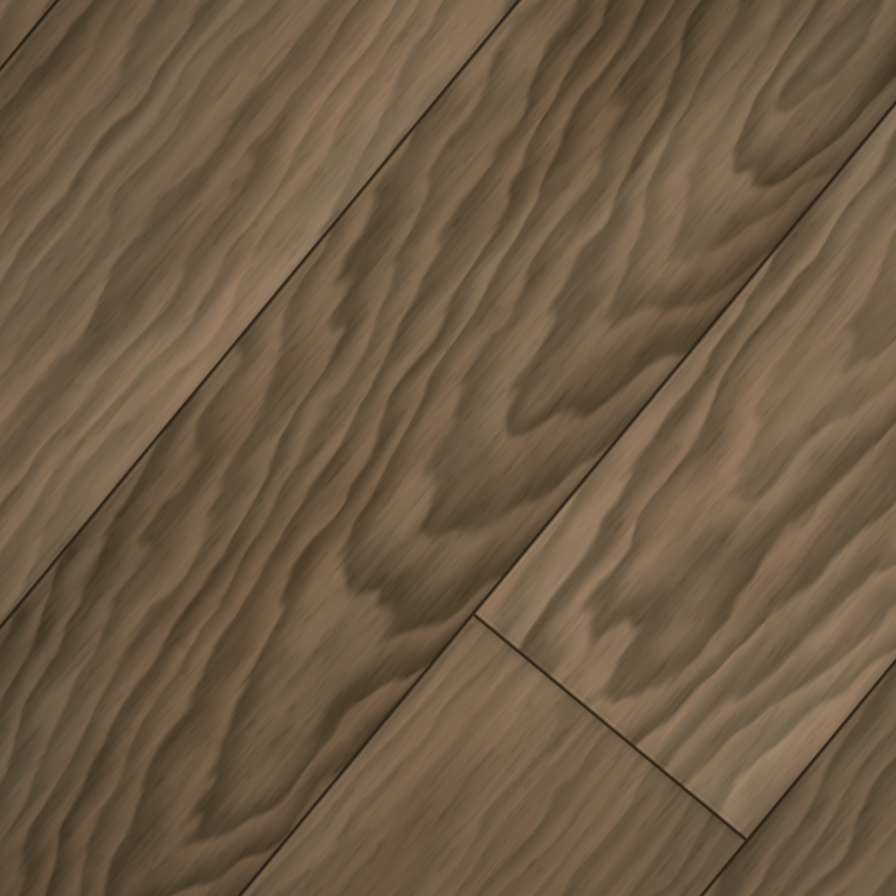
Write a WebGL 2 fragment shader that draws this texture.

```glsl
#version 300 es
precision highp float;
// Brown wooden floorboards laid diagonally, with thin dark seams and end joints.
// Each board's grain is a family of nested arches (growth rings) bent by noise,
// then covered with fine fibres that run along the board.
uniform vec2 u_resolution;
out vec4 fragColor;

const float LAY_ANGLE = 0.8797;     // direction of the boards, radians
const float BOARD_WIDTH = 0.397;
const float BOARD_LENGTH = 2.1;
const float FIRST_SEAM = -0.191;
const float SEAM_HALF_WIDTH = 0.0016;
const vec3 DARK_WOOD = vec3(0.31, 0.245, 0.175);
const vec3 LIGHT_WOOD = vec3(0.62, 0.53, 0.43);
const vec3 SEAM_COLOR = vec3(0.17, 0.125, 0.085);

struct Board {
  float tone;      // base lightness
  float axis;      // centre of the arches, in board widths
  float taper;     // rings per unit along the board
  float density;   // rings per unit across the board
  float contrast;  // strength of the rings
};

float hash(vec2 p) {
  vec3 h = fract(vec3(p.xyx) * 0.1031);
  h += dot(h, h.yzx + 33.33);
  return fract((h.x + h.y) * h.z);
}

float noise(vec2 p) {
  vec2 cell = floor(p), f = fract(p);
  f = f * f * (3.0 - 2.0 * f);
  return mix(mix(hash(cell), hash(cell + vec2(1, 0)), f.x),
             mix(hash(cell + vec2(0, 1)), hash(cell + vec2(1, 1)), f.x), f.y);
}

float fbm(vec2 p) {
  float sum = 0.0, amplitude = 0.5;
  for (int i = 0; i < 4; i++) {
    sum += amplitude * noise(p);
    p = p * 2.03 + 17.7;
    amplitude *= 0.5;
  }
  return sum / 0.9375;
}

// Row 0 shows broad arches; its neighbours are lighter and straighter.
Board boardStyle(float row, float part) {
  if (row == 0.0) return Board(0.38, 0.8, 6.0, 27.0, 0.42);
  if (row == 1.0 && part == 0.0) return Board(0.66, 0.35, 3.0, 23.0, 0.48);
  if (row == 1.0) return Board(0.47, 1.3, 2.0, 36.0, 0.24);
  return Board(0.56, 1.2, 2.5, 29.0, 0.38);
}

// Darkness of the growth rings: a crisp front and a long soft tail.
float growthRings(vec2 g, Board board, float seed) {
  float offset = g.y - board.axis * BOARD_WIDTH;
  float ring = board.taper * g.x - board.density * sqrt(offset * offset + 0.0009);
  ring += 2.6 * (fbm(g * vec2(3.0, 9.0) + seed) - 0.5);
  ring += 0.5 * (noise(g * vec2(13.0, 34.0) + seed) - 0.5);
  ring += 0.12 * (noise(g * vec2(40.0, 130.0) + seed) - 0.5);
  float phase = fract(ring);
  float strength = 0.4 + 0.6 * hash(vec2(floor(ring), seed));
  return strength * smoothstep(0.0, 0.2, phase) * (1.0 - smoothstep(0.2, 1.0, phase));
}

// Fine fibres, broader streaks and tiny pores, centred on zero.
float fibres(vec2 g, float seed) {
  float fine = noise(g * vec2(22.0, 250.0) + seed) - 0.5;
  float streak = noise(g * vec2(5.0, 75.0) + seed) - 0.5;
  float pore = smoothstep(0.72, 0.95, noise(g * vec2(45.0, 330.0) - seed));
  return 0.13 * fine + 0.16 * streak - 0.09 * pore;
}

vec3 woodColor(vec2 g, Board board, float seed) {
  float rings = growthRings(g, board, seed);
  float mottle = fbm(g * vec2(2.0, 8.0) - seed) - 0.5;
  float tone = board.tone - board.contrast * (rings - 0.25);
  tone += 0.55 * mottle + fibres(g, seed);
  vec3 color = mix(DARK_WOOD, LIGHT_WOOD, clamp(tone, -0.1, 1.1));
  float warmth = fbm(g * vec2(4.0, 18.0) + seed * 2.0) - 0.6 * rings;
  return color * mix(vec3(0.975, 1.0, 1.0), vec3(1.04, 0.985, 0.95), clamp(warmth, 0.0, 1.0));
}

float lineMask(float d, float halfWidth, float pixel) {
  return 1.0 - smoothstep(halfWidth - pixel, halfWidth + pixel, d);
}

void main() {
  float pixel = 1.0 / min(u_resolution.x, u_resolution.y);
  vec2 p = gl_FragCoord.xy * pixel;

  // Floor coordinates: x along the boards, y across them.
  vec2 along = vec2(cos(LAY_ANGLE), sin(LAY_ANGLE));
  vec2 q = vec2(dot(p, along), dot(p, vec2(along.y, -along.x)) - FIRST_SEAM);
  float row = floor(q.y / BOARD_WIDTH);
  float start = 0.579 + 0.7 * (row - 1.0);
  float part = floor((q.x - start) / BOARD_LENGTH);
  vec2 local = vec2(q.x - start - part * BOARD_LENGTH, q.y - row * BOARD_WIDTH);

  float seed = 5.0 + 60.0 * hash(vec2(row + 11.0, part + 23.0));
  vec3 color = woodColor(local, boardStyle(row, part), seed);

  // Seams with a soft shadow and a faint lit bevel.
  vec2 toEdge = min(local, vec2(BOARD_LENGTH, BOARD_WIDTH) - local);
  float d = min(toEdge.x, toEdge.y);
  color *= 1.0 - 0.16 * exp(-d / 0.006);
  color *= 1.0 + 0.12 * lineMask(abs(min(local.x, local.y) - 0.0045), 0.001, pixel);
  color = mix(color, SEAM_COLOR, 0.88 * lineMask(d, SEAM_HALF_WIDTH, pixel));

  // Light falls off gently toward the corners.
  color *= 1.03 - 0.2 * smoothstep(0.3, 0.85, length(p - vec2(0.56, 0.53)));
  fragColor = vec4(color, 1.0);
}
```
